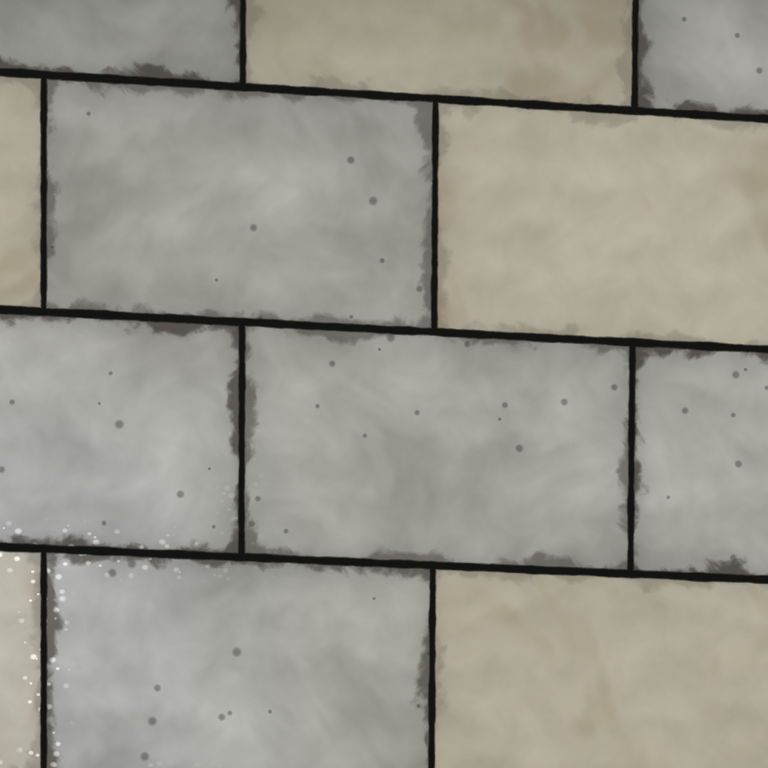
Give the GLSL for this texture, as a Shadertoy shader.

```glsl
// Worn glazed wall tiles in a slightly tilted running bond with thin black joints.

float hash(vec2 p) {
    return fract(sin(dot(p, vec2(127.1, 311.7))) * 43758.5);
}

// Layered, warped sines: soft blotches, roughly -0.7 to 0.7
float clouds(vec2 p) {
    float sum = 0.0, amp = 0.5;
    for (int i = 0; i < 5; i++) {
        p += 0.5 * sin(p.yx * 0.9 + float(i) * 1.7);
        sum += amp * sin(p.x) * sin(p.y);
        p = mat2(0.8, 0.6, -0.6, 0.8) * p * 1.75 + 2.3;
        amp *= 0.65;
    }
    return sum;
}

// Cellular noise: round flecks in a random share of the cells
float flecks(vec2 p, float share, float radius) {
    float fleck = 0.0;
    for (int y = -1; y <= 1; y++)
    for (int x = -1; x <= 1; x++) {
        vec2 cell = floor(p) + vec2(x, y);
        vec2 centre = cell + vec2(hash(cell), hash(cell + 17.0));
        float size = radius * (0.5 + hash(cell + 5.0));
        float present = step(hash(cell + 31.0), share);
        fleck = max(fleck, present * smoothstep(size, size * 0.3, length(p - centre)));
    }
    return fleck;
}

void mainImage(out vec4 fragColor, in vec2 fragCoord) {
    vec2 p = fragCoord / iResolution.xy;
    float down = 1.0 - p.y;

    // Perspective tile grid: rows tilt and narrow to the right, odd rows shift by half
    float row = (down - 0.094 - 0.061 * p.x) / (0.309 - 0.009 * p.x);
    float odd = mod(floor(row), 2.0);
    float column = (p.x - 0.057) / (0.511 - 0.006 * down) - 0.508 * odd;
    vec2 id = floor(vec2(column, row));
    vec2 local = fract(vec2(column, row));
    vec2 size = vec2(0.509, 0.305);
    float rnd = hash(id + 3.0);

    // Rounded distance in from the tile edge
    vec2 q = abs(local - 0.5) * size - size * 0.5 + 0.03;
    float depth = 0.03 - length(max(q, 0.0)) - min(max(q.x, q.y), 0.0);

    // Cream and grey tiles alternate, every fourth row is all grey
    float warm = mod(id.x + id.y, 2.0) * (1.0 - step(abs(mod(id.y, 4.0) - 1.0), 0.5));
    vec3 color = mix(vec3(0.625, 0.625, 0.597), vec3(0.685, 0.663, 0.590), warm);
    color += 0.03 * (rnd - 0.5);

    // Mottled glaze and brown stains
    vec2 seed = p + id * 3.7;
    float blotch = clouds(seed * 15.0);
    float fine = clouds(seed * 48.0 + 4.0);
    color += mix(0.065, 0.025, warm) * blotch + 0.022 * fine;
    float stain = smoothstep(0.05, 0.6, clouds(seed * 9.0 + 8.0) + 0.2 * fine);
    color = mix(color, vec3(0.58, 0.525, 0.435), 0.5 * warm * stain);
    color += 0.008 * sin(seed.y * 90.0 + 3.0 * blotch);

    // Light: dim along the top, cool gloss at the lower left
    color *= 1.02 - 0.15 * exp(-9.0 * down) * (1.3 - 0.6 * p.x);
    float gloss = smoothstep(0.45, 0.0, p.x) * smoothstep(0.38, 0.75, down);
    color += gloss * vec3(0.045, 0.05, 0.075);

    // Small pits
    color *= 1.0 - 0.28 * (1.0 - warm) * flecks(p * 24.0, 0.16, 0.13);

    // Ragged dark rim where the glaze has worn away
    float wear = mix(0.45 + 0.5 * rnd, 0.25, warm);
    float ragged = depth + 0.016 * clouds(seed * 32.0) + 0.007 * clouds(seed * 95.0);
    float rim = smoothstep(0.016, 0.003, ragged) * wear;
    color *= 1.0 - 0.2 * wear * exp(-depth * 45.0);
    color = mix(color, vec3(0.27, 0.25, 0.23), 0.85 * rim);

    // Bright chips in the glossy rim
    float chips = flecks(p * vec2(65.0, 80.0), 0.45, 0.28);
    color += 0.28 * gloss * chips * smoothstep(0.045, 0.01, depth);

    // Joints, wider across than down, with slightly uneven edges
    vec2 edge = min(local, 1.0 - local) * size + 0.0012 * clouds(p * 60.0);
    float joint = min(edge.x - 0.0040, edge.y - 0.0052);
    float soft = max(0.0018, 1.0 / iResolution.y);
    color = mix(vec3(0.075, 0.075, 0.068), color, smoothstep(-soft, soft, joint));

    fragColor = vec4(clamp(color, 0.0, 1.0), 1.0);
}
```
